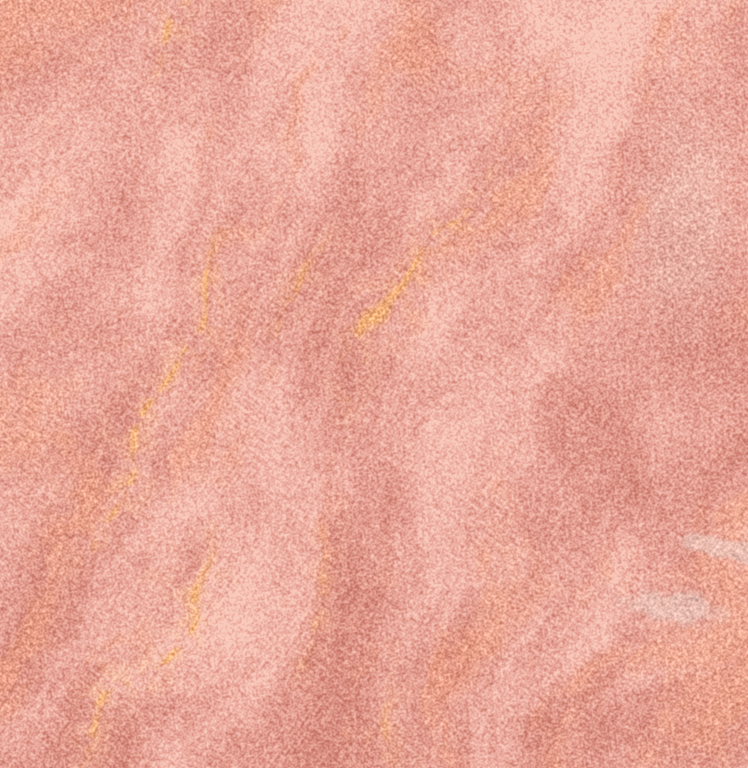
Write a Shadertoy shader that draws this texture.

```glsl
const vec3 SHADOW = vec3(0.815, 0.51, 0.46);
const vec3 ROSE = vec3(0.91, 0.645, 0.595);
const vec3 BLUSH = vec3(0.965, 0.765, 0.715);
const vec3 OCHRE = vec3(0.96, 0.70, 0.45);
const vec3 RUST = vec3(0.93, 0.63, 0.51);
const vec3 CHALK = vec3(0.92, 0.77, 0.73);
const vec3 SLATE = vec3(0.62, 0.53, 0.51);

float hash(vec2 cell) {
    return fract(sin(dot(cell, vec2(127.1, 311.7))) * 43758.55);
}

float cornerSlope(vec2 cell, vec2 offset) {
    float angle = 6.2832 * hash(cell);
    return dot(vec2(cos(angle), sin(angle)), offset);
}

float gradientNoise(vec2 p) {
    vec2 cell = floor(p), f = fract(p);
    vec2 u = f * f * f * (f * (f * 6.0 - 15.0) + 10.0);
    vec2 e = vec2(1.0, 0.0);
    float low = mix(cornerSlope(cell, f), cornerSlope(cell + e, f - e), u.x);
    float high = mix(cornerSlope(cell + e.yx, f - e.yx), cornerSlope(cell + 1.0, f - 1.0), u.x);
    return mix(low, high, u.y);
}

float fbm(vec2 p, int octaves) {
    float sum = 0.0, amplitude = 1.0;
    for (int i = 0; i < octaves; i++) {
        sum += amplitude * gradientNoise(p);
        p = mat2(1.6, 1.2, -1.2, 1.6) * p + 7.3;
        amplitude *= 0.5;
    }
    return sum;
}

// Bends the plane so that straight layers become folds.
vec2 fold(vec2 p, float strength) {
    return p + strength * vec2(fbm(p * 2.6 + 3.1, 4), fbm(p * 2.6 + 17.4, 4));
}

// Sand grains of several sizes, turned off the pixel axes.
float sand(vec2 p) {
    vec2 r = mat2(0.8, 0.6, -0.6, 0.8) * p;
    return 0.28 * gradientNoise(r * 95.0) + 0.5 * gradientNoise(r.yx * 175.0 + 4.0)
         + 0.65 * gradientNoise(r * 290.0 + 9.0);
}

// Crumbling mineral line along a constant position across the layers.
float vein(float across, float along, float position, float seed, float crumble) {
    float d = abs(across - position + 0.012 * gradientNoise(vec2(along * 9.0, seed)));
    float presence = smoothstep(-0.1, 0.25, gradientNoise(vec2(along * 3.2 + seed, seed * 2.7)));
    float beads = smoothstep(-0.35, 0.3, gradientNoise(vec2(along * 24.0, seed + 5.0)) + 0.6 * crumble);
    float core = smoothstep(0.011, 0.001, d + 0.007 * crumble);
    float halo = exp(-d * 42.0) * smoothstep(-0.3, 0.5, crumble);
    return presence * (0.65 * core * beads + 0.5 * halo);
}

// Flat inclusion with a ragged edge.
float lens(vec2 p, vec2 center, vec2 radius, float tilt, float softness) {
    vec2 d = p - center;
    d.y -= tilt * d.x;
    float edge = length(d / radius) + 0.5 * fbm(p * 26.0, 3);
    return smoothstep(1.0 + softness, 1.0 - softness, edge);
}

vec3 stoneRamp(float tone) {
    vec3 lower = mix(SHADOW, ROSE, clamp(tone * 2.0, -0.4, 1.0));
    return mix(lower, BLUSH, clamp(tone * 2.0 - 1.0, 0.0, 1.2));
}

void mainImage(out vec4 fragColor, in vec2 fragCoord) {
    vec2 p = fragCoord / iResolution.y;
    vec2 q = fold(p, 0.11);
    float across = q.x - 0.42 * q.y;
    float along = q.y;
    float grain = sand(p);
    float crumble = fbm(p * 34.0 + 12.0, 4);

    // Layers with ragged borders, and blotches
    float broad = fbm(vec2(across * 5.0, along * 1.7) + 2.6, 4) + 0.1 * crumble;
    float bands = smoothstep(-0.2, 0.22, broad) - 0.5;
    float rim = smoothstep(-0.03, 0.03, broad) * exp(-max(broad, 0.0) * 9.0);
    float streaks = fbm(vec2(across * 24.0, along * 3.5) + 0.15 * crumble, 4);
    float mottle = fbm(p * 8.0 + 31.0, 5);

    float lowRight = smoothstep(0.5, 1.0, p.x) * (1.0 - p.y);
    float tone = 0.52 + 0.24 * p.y - 0.1 * lowRight - 0.16 * rim;
    tone += 0.36 * bands + 0.22 * streaks + 0.3 * mottle + 0.08 * crumble + 1.05 * grain;
    vec3 color = stoneRamp(tone);

    // Rusty stains, strewn between the grains
    float stainField = fbm(vec2(across * 8.0, along * 3.5) + 40.0, 4) + 0.25 * lowRight;
    float stain = smoothstep(0.08, 0.6, stainField + 0.25 * crumble);
    color = mix(color, RUST + 0.28 * grain, 0.55 * stain);

    // Ochre veins
    float ochre = 0.0;
    for (int i = 0; i < 5; i++) {
        float n = float(i);
        float position = -0.2 + 0.165 * n + 0.05 * (hash(vec2(n, 4.0)) - 0.5);
        ochre = max(ochre, vein(across, along, position, 1.37 + n * 3.71, crumble));
    }
    color = mix(color, OCHRE + 0.3 * grain, clamp(ochre, 0.0, 0.8));

    // Pale film and inclusions with dark flecks
    float film = lens(p, vec2(0.89, 0.71), vec2(0.05, 0.12), 0.0, 0.6);
    color = mix(color, CHALK + 0.25 * grain, 0.35 * film);
    for (int i = 0; i < 2; i++) {
        float n = float(i);
        vec2 center = vec2(0.875 + 0.075 * n, 0.21 + 0.075 * n);
        float body = lens(p, center, vec2(0.058, 0.02 - 0.007 * n), -0.08 - 0.12 * n, 0.3);
        float fleck = smoothstep(0.2, 0.5, gradientNoise(p * 75.0 + n)) * smoothstep(-0.02, 0.04, p.x - center.x);
        color = mix(color, mix(CHALK, SLATE, 0.7 * fleck) + 0.2 * grain, 0.75 * body);
    }
    fragColor = vec4(clamp(color, 0.0, 1.0), 1.0);
}
```
